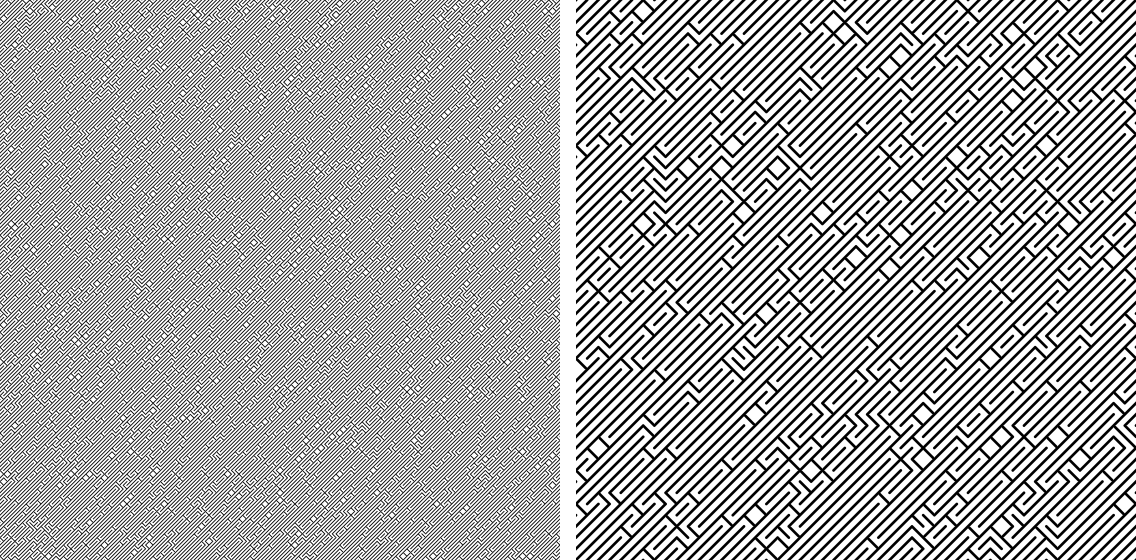
Left, the full canvas; right, a detail of the centre.
Reproduce this pattern procedurally as a Shadertoy shader.

```glsl
// Diagonal maze: a square grid in which every cell holds one thin stroke,
// usually rising to the right, now and then falling, chosen by a cell hash.
// Strokes are antialiased by integrating a pixel-wide tent filter across them.

const float CELLS = 150.0;         // cells along the canvas height
const float FALLING_SHARE = 0.14;  // share of cells with a falling stroke
const float STROKE_WIDTH = 0.24;   // in cells
const float FILTER_RADIUS = 0.707; // in pixels, half the pixel diagonal
const vec3 PAPER = vec3(1.0);
const vec3 INK = vec3(0.0);

float hash(vec2 cell) {
    vec3 p = fract(cell.xyx * vec3(0.1031, 0.1030, 0.0973));
    p += dot(p, p.yzx + 33.33);
    return fract((p.x + p.y) * p.z);
}

float segmentDistance(vec2 p, vec2 a, vec2 b) {
    vec2 ab = b - a;
    return length(p - a - ab * clamp(dot(p - a, ab) / dot(ab, ab), 0.0, 1.0));
}

// Distance to the corner-to-corner stroke of one cell
float strokeDistance(vec2 p, vec2 cell) {
    float falling = step(hash(cell), FALLING_SHARE);
    return segmentDistance(p - cell, vec2(0.0, falling), vec2(1.0, 1.0 - falling));
}

// Nearest stroke among the cell and its neighbours
float mazeDistance(vec2 p) {
    vec2 home = floor(p);
    float nearest = 2.0;
    for (int y = -1; y <= 1; y++)
        for (int x = -1; x <= 1; x++)
            nearest = min(nearest, strokeDistance(p, home + vec2(x, y)));
    return nearest;
}

// Running integral of a tent filter of radius 1
float tentIntegral(float t) {
    t = clamp(t, -1.0, 1.0);
    return 0.5 + t - 0.5 * t * abs(t);
}

void mainImage(out vec4 fragColor, in vec2 fragCoord) {
    float cellsPerPixel = CELLS / iResolution.y;
    float d = mazeDistance(fragCoord * cellsPerPixel);

    // Share of the filter footprint covered by ink
    float radius = FILTER_RADIUS * cellsPerPixel;
    float halfWidth = 0.5 * STROKE_WIDTH;
    float coverage = tentIntegral((d + halfWidth) / radius)
                   - tentIntegral((d - halfWidth) / radius);

    fragColor = vec4(mix(PAPER, INK, coverage), 1.0);
}
```
